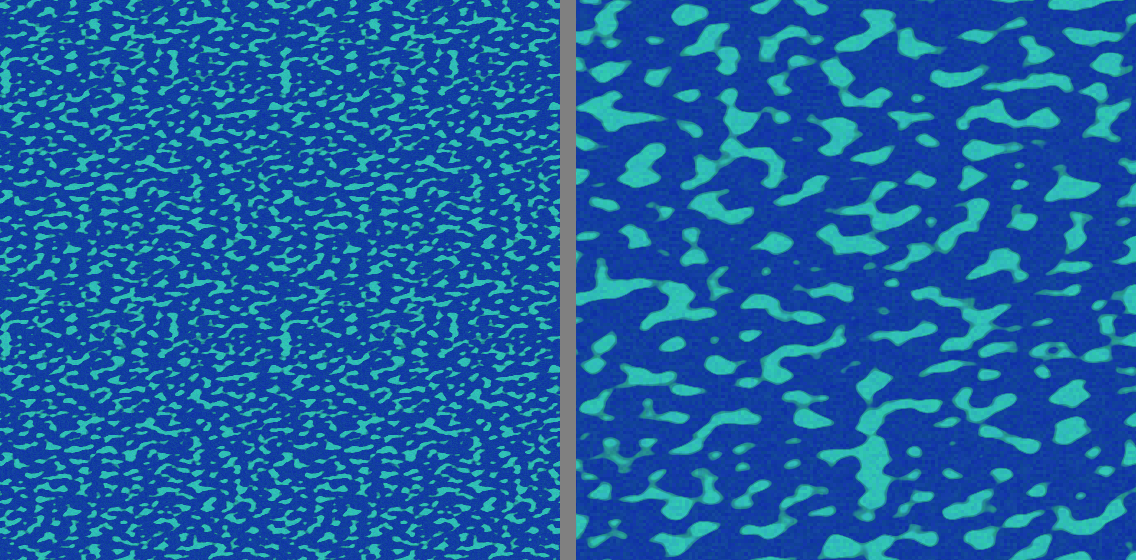
Left, the full canvas; right, a detail of the centre.
Reproduce this texture procedurally as a WebGL 1 fragment shader.

```glsl
precision highp float;

uniform vec2 u_resolution;

const vec2 TILE_SIZE = vec2(0.5, 0.469);
const float GRAIN_CELLS = 512.0;
const float THRESHOLD = 0.165;

const vec3 DEEP_BLUE = vec3(0.07, 0.243, 0.632);
const vec3 RIM_GREEN = vec3(0.145, 0.555, 0.57);
const vec3 TURQUOISE = vec3(0.187, 0.748, 0.715);

float hash(vec2 p) {
  return fract(sin(dot(p, vec2(127.1, 311.7))) * 43758.5453);
}

// Wraps a sheared lattice cell so that the field repeats with the tile
vec2 wrapCell(vec2 cell, vec2 count, float shear) {
  float turns = floor((cell.x + 0.5) / count.x);
  cell += turns * vec2(-count.x, shear);
  return vec2(cell.x, mod(cell.y + 0.5, count.y) - 0.5);
}

float cornerSlope(vec2 cell, vec2 offset, vec2 count, float shear, float seed) {
  vec2 wrapped = floor(wrapCell(cell, count, shear) + 0.5);
  float angle = 6.28319 * hash(wrapped + seed);
  return dot(vec2(cos(angle), sin(angle)), offset);
}

// Gradient noise on a lattice whose rows climb to the right by the shear
float shearedNoise(vec2 tilePos, vec2 count, float shear, float seed) {
  vec2 p = tilePos * count - vec2(0.0, shear * tilePos.x);
  vec2 cell = floor(p);
  vec2 f = p - cell;
  vec2 w = f * f * f * (f * (f * 6.0 - 15.0) + 10.0);
  vec2 e = vec2(1.0, 0.0);
  float a = cornerSlope(cell, f, count, shear, seed);
  float b = cornerSlope(cell + e.xy, f - e.xy, count, shear, seed);
  float c = cornerSlope(cell + e.yx, f - e.yx, count, shear, seed);
  float d = cornerSlope(cell + e.xx, f - e.xx, count, shear, seed);
  return mix(mix(a, b, w.x), mix(c, d, w.x), w.y);
}

// Two crossing layers make the flecks, a finer one roughens their outlines
float fleckField(vec2 tilePos) {
  return shearedNoise(tilePos, vec2(25.0, 42.0), 8.0, 3.7)
       + 0.6 * shearedNoise(tilePos, vec2(22.0, 37.0), -3.0, 19.3)
       + 0.25 * shearedNoise(tilePos, vec2(51.0, 71.0), 5.0, 41.9);
}

vec3 fleckColour(float field) {
  float rim = smoothstep(-0.05, 0.02, field - THRESHOLD);
  float core = smoothstep(0.03, 0.11, field - THRESHOLD);
  return mix(mix(DEEP_BLUE, RIM_GREEN, rim), TURQUOISE, core);
}

// Fine speckle that shifts hue between green and blue, and brightness a little
vec3 grain(vec2 uv) {
  vec2 cell = floor(uv * GRAIN_CELLS);
  float hue = hash(cell + 7.3) - 0.5;
  float light = hash(cell + 61.8) - 0.5;
  return hue * vec3(0.0, 0.085, -0.075) + light * vec3(0.03, 0.035, 0.045);
}

void main() {
  vec2 uv = gl_FragCoord.xy / u_resolution.y;
  vec3 colour = fleckColour(fleckField(uv / TILE_SIZE)) + grain(uv);
  gl_FragColor = vec4(colour, 1.0);
}
```
